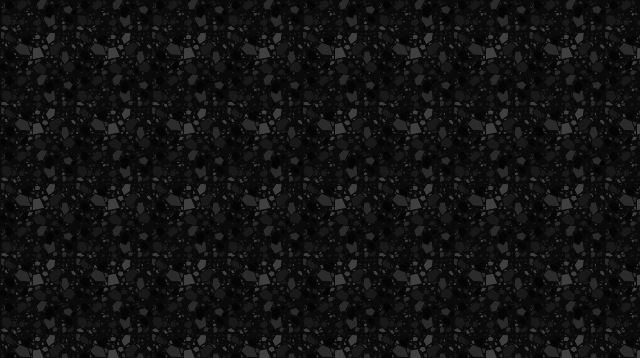
A Shadertoy shader for this pattern:

```glsl
const float TILES_DOWN = 4.74;
const float GAP = 0.012;          // binder kept clear around each chip, in tiles
const float JITTER = 0.6;         // chip wander inside its cell
const float SIDES = 5.0;
const float BAND_STRENGTH = 0.12; // lighter and darker bands within a tile
const float BAND_CENTRE = 0.36;
const vec2 SLAB_CENTRE = vec2(0.495, 0.30);
const vec2 SLAB_HALF_SIZE = vec2(0.062, 0.068);
const float SLAB_TAPER = 0.22;
const float SLAB_TILT = 0.2;

const vec3 BINDER = vec3(0.041);
const vec3 BLACK_CHIP = vec3(0.016);
const vec3 DARK_CHIP = vec3(0.10);
const vec3 MID_CHIP = vec3(0.17);
const vec3 LIGHT_CHIP = vec3(0.25);

const float TAU = 6.28318;

float hash(vec2 p) {
    return fract(sin(dot(p, vec2(127.1, 311.7))) * 43758.5453);
}

vec2 rotate(vec2 p, float angle) {
    float c = cos(angle), s = sin(angle);
    return vec2(c * p.x - s * p.y, s * p.x + c * p.y);
}

// Irregular convex polygon, stretched along a random axis
float chipDistance(vec2 p, float radius, vec2 id) {
    float stretch = mix(1.0, 1.3, hash(id + 3.1));
    p = rotate(p, TAU * hash(id + 5.7)) * vec2(1.0 / stretch, stretch);
    float d = -1e3;
    for (float i = 0.0; i < SIDES; i++) {
        float wobble = hash(id + 11.3 + i * 1.7);
        float angle = TAU * i / SIDES + 0.5 * (wobble - 0.5);
        float reach = radius * mix(0.7, 1.05, hash(id + 23.9 + i * 2.3));
        d = max(d, dot(p, vec2(cos(angle), sin(angle))) - reach);
    }
    return d;
}

// Tapered slab, the largest light piece in the tile
float slabDistance(vec2 p) {
    p = rotate(p, -SLAB_TILT);
    float side = abs(p.x) + SLAB_TAPER * p.y - SLAB_HALF_SIZE.x;
    return max(side, abs(p.y) - SLAB_HALF_SIZE.y);
}

vec3 chipTone(float shade) {
    if (shade < 0.25) return BLACK_CHIP;
    if (shade < 0.53) return DARK_CHIP;
    return shade < 0.82 ? MID_CHIP : LIGHT_CHIP;
}

// Clear a rim of binder, then lay the chip inside it
void layChip(inout vec3 colour, float d, vec3 tone, float pixel) {
    colour = mix(BINDER, colour, smoothstep(-0.5, 0.5, (d - GAP) / pixel));
    colour = mix(tone, colour, smoothstep(-0.5, 0.5, d / pixel));
}

// One size of chip, on a jittered grid that wraps at the tile edge
void scatterChips(inout vec3 colour, vec2 tile, float cells, vec2 radii,
                  float presence, float lightness, float pixel) {
    vec2 grid = tile * cells;
    for (float y = -1.0; y <= 1.0; y++) {
        for (float x = -1.0; x <= 1.0; x++) {
            vec2 cell = floor(grid) + vec2(x, y);
            vec2 id = mod(cell, cells) + cells * 17.0;
            if (hash(id + 0.7) > presence) continue;

            vec2 wander = vec2(hash(id + 1.3), hash(id + 2.9)) - 0.5;
            vec2 centre = cell + 0.5 + JITTER * wander;
            float radius = mix(radii.x, radii.y, hash(id + 7.1));
            float d = chipDistance(grid - centre, radius, id) / cells;

            float band = cos(TAU * (centre.y / cells - BAND_CENTRE));
            float shade = hash(id + 9.4) + lightness + BAND_STRENGTH * band;
            layChip(colour, d, chipTone(shade), pixel);
        }
    }
}

void mainImage(out vec4 fragColor, in vec2 fragCoord) {
    // Tiles start from the upper left corner
    float pixel = TILES_DOWN / iResolution.y;
    vec2 tile = fract((fragCoord - vec2(0.0, iResolution.y)) * pixel);

    // Fine grit first, large chips last
    vec3 colour = BINDER;
    scatterChips(colour, tile, 15.0, vec2(0.10, 0.28), 0.90, 0.08, pixel);
    scatterChips(colour, tile, 9.0, vec2(0.15, 0.36), 0.90, 0.04, pixel);
    scatterChips(colour, tile, 5.0, vec2(0.22, 0.42), 0.80, -0.03, pixel);
    layChip(colour, slabDistance(tile - SLAB_CENTRE), LIGHT_CHIP, pixel);

    fragColor = vec4(colour, 1.0);
}
```
